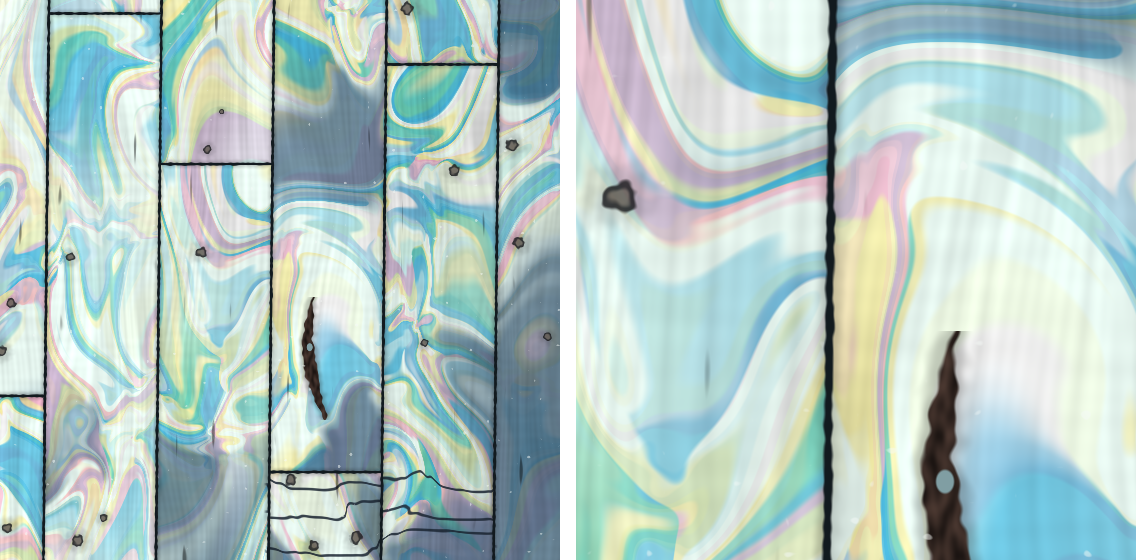
Left, the full canvas; right, a detail of the centre.
This texture is drawn by a Shadertoy shader. Its source:

```glsl
// Upright weathered boards covered in marbled pastel paint.
// Each board warps its own gradient noise and maps it to a cycle of colours;
// wood grain, knots, a bark gash, ink veins and dark gaps are laid on top.

#define BOARD_WIDTH 0.201
#define GAP 0.0024
#define SWIRL_SCALE vec2(4.6, 3.5)
#define WARP 0.85
#define BANDS 1.55
#define GRAIN 0.10
#define PALE vec3(0.88, 0.94, 0.915)
#define YELLOW vec3(0.91, 0.88, 0.61)
#define PINK vec3(0.90, 0.68, 0.765)
#define BLUE vec3(0.27, 0.68, 0.82)
#define TEAL vec3(0.39, 0.77, 0.68)
#define SLATE vec3(0.25, 0.38, 0.49)

float hash(vec2 p) {
    vec3 h = fract(p.xyx * vec3(0.1031, 0.1030, 0.0973));
    h += dot(h, h.yzx + 33.33);
    return fract((h.x + h.y) * h.z);
}

float corner(vec2 cell, vec2 offset) {
    float angle = 6.2832 * hash(cell);
    return dot(vec2(cos(angle), sin(angle)), offset);
}

// Gradient noise, about -0.7 to 0.7
float noise(vec2 p) {
    vec2 i = floor(p), f = p - i, e = vec2(1, 0);
    vec2 u = f * f * f * (f * (f * 6.0 - 15.0) + 10.0);
    return mix(mix(corner(i, f), corner(i + e, f - e), u.x),
               mix(corner(i + e.yx, f - e.yx), corner(i + 1.0, f - 1.0), u.x), u.y);
}

// Folds the plane into swirls, from large to small
vec2 swirl(vec2 q) {
    float f = 0.8;
    for (int i = 0; i < 4; i++) {
        vec2 s = q * f + float(i) * 7.3;
        q += WARP / f * vec2(noise(s + 11.5), noise(s.yx + 43.2));
        f *= 1.75;
    }
    return q;
}

vec3 layer(vec3 below, vec3 above, float edge, float t) {
    return mix(below, above, smoothstep(edge - 0.018, edge + 0.018, t));
}

// Cyclic sequence of paint colours
vec3 paint(float t) {
    t = fract(t);
    vec3 c = layer(PALE, YELLOW, 0.17, t);
    c = layer(c, PINK, 0.29, t);
    c = layer(c, PALE, 0.44, t);
    c = layer(c, mix(BLUE, PALE, 0.5), 0.58, t);
    c = layer(c, BLUE, 0.67, t);
    c = layer(c, TEAL, 0.82, t);
    c = layer(c, YELLOW, 0.90, t);
    return layer(c, PALE, 0.96, t);
}

void mainImage(out vec4 fragColor, in vec2 fragCoord) {
    vec2 p = fragCoord / iResolution.y;

    // Boards: columns lean slightly, each cut once by a butt joint
    float across = (p.x - 0.0775 - 0.01 * p.y) / BOARD_WIDTH + 1.0;
    float column = floor(across);
    float localX = (across - column) * BOARD_WIDTH;
    float joints[6] = float[6](0.293, 0.976, 0.707, 0.157, 0.885, -0.2);
    float toJoint = p.y - joints[int(clamp(column, 0.0, 5.0))];
    float board = column * 2.0 + step(0.0, toJoint);
    vec2 seed = board * vec2(3.71, 5.37);

    // Marbled paint with a finer second pour
    vec2 q = swirl(p * SWIRL_SCALE + seed);
    float level = BANDS * noise(q * 0.85) + 0.37 * hash(seed) + 0.25 * p.y;
    float pour = smoothstep(0.13, 0.18, noise(q * 2.1 + 19.0));
    vec3 col = mix(paint(level), paint(level + 0.43), pour);
    vec3 smear = paint(level * 2.0 + 0.6 * noise(q * 3.0));
    col = mix(col, smear, 0.22);

    // Pale wash to the left, slate stain toward the lower right
    float wash = smoothstep(-0.25, 0.45, noise(p * vec2(4.0, 3.0) + seed + 5.0));
    col = mix(col, PALE, wash * mix(0.65, 0.32, smoothstep(0.3, 0.6, p.x)));
    float stain = noise(q * 0.65 + 9.0) + 0.5 * (p.x - p.y) - 0.2;
    col = mix(col, SLATE, 0.72 * smoothstep(0.02, 0.2, stain));
    col *= mix(1.02, 0.92, smoothstep(0.45, 1.0, p.x));

    // Ink veins on the lower right boards
    float inked = smoothstep(0.47, 0.48, p.x) * smoothstep(0.89, 0.88, p.x);
    for (int i = 0; i < 3; i++) {
        float y = 0.03 + 0.055 * float(i);
        float d = abs(p.y - y + 0.045 * noise(q * 1.1 + float(i) * 4.0));
        col = mix(col, vec3(0.10, 0.14, 0.19), 0.85 * inked * smoothstep(0.0035, 0.001, d));
    }

    // Wood: long fibres, broad streaks and faint saw ripples
    float bend = 3.0 * noise(p * vec2(7.0, 3.0) + seed);
    float fibre = noise(vec2(p.x * 140.0 + bend * 2.0, p.y * 5.0) + seed);
    float streak = noise(vec2(p.x * 28.0 + bend, p.y * 2.0) + seed);
    float ripple = noise(vec2(p.x * 9.0, p.y * 75.0));
    col *= 1.0 + GRAIN * (fibre + 1.2 * streak + 0.35 * ripple);
    float crack = smoothstep(0.47, 0.6, noise(vec2(p.x * 75.0, p.y * 9.0) + seed + 31.0));
    col *= 1.0 - 0.45 * crack;

    // Knots with a dark rim and soft halo
    for (int i = 0; i < 3; i++) {
        vec2 k = vec2(column + 3.0, float(i) * 7.0 + 2.0);
        vec2 centre = vec2(0.025 + 0.15 * hash(k), hash(k + 21.0));
        float size = 0.004 + 0.007 * hash(k + 47.0);
        float r = length(vec2(localX, p.y) - centre) / size + 0.5 * noise(p * 130.0);
        col *= 1.0 - 0.15 * smoothstep(3.0, 1.0, r);
        vec3 knot = mix(vec3(0.40, 0.37, 0.34), vec3(0.12, 0.12, 0.13), smoothstep(0.4, 0.8, r));
        col = mix(col, knot, 0.85 * smoothstep(1.2, 0.9, r));
    }

    // Curved bark gash with a pale eye
    float s = clamp((p.y - 0.25) / 0.22, 0.0, 1.0);
    float gash = abs(p.x - 0.58 + 0.03 * sin(2.4 * s) + 0.006 * noise(p * 40.0));
    gash -= 0.021 * sqrt(s * (1.0 - s)) + 0.005 * noise(p * 75.0) - 0.001;
    float inside = step(0.001, s) * step(s, 0.999);
    col *= 1.0 - 0.22 * inside * smoothstep(0.012, 0.0, gash);
    vec3 bark = vec3(0.20, 0.15, 0.13) * (1.0 + 0.9 * noise(p * vec2(160.0, 70.0)));
    col = mix(col, bark, inside * smoothstep(0.002, -0.001, gash));
    float eye = length((p - vec2(0.553, 0.38)) * vec2(1.3, 1.0));
    col = mix(col, vec3(0.50, 0.62, 0.64), smoothstep(0.008, 0.006, eye));

    // Tiny pale paint drops
    float drops = smoothstep(0.48, 0.58, noise(p * 95.0 + seed));
    col = mix(col, vec3(0.96, 0.98, 0.97), 0.5 * drops);

    // Splintered gaps between boards
    float edge = min(min(localX, BOARD_WIDTH - localX), abs(toJoint));
    edge += 0.0016 * noise(p * 110.0);
    col *= 1.0 - 0.22 * smoothstep(0.011, 0.0, edge);
    col = mix(vec3(0.07, 0.10, 0.12), col, smoothstep(GAP - 0.001, GAP + 0.001, edge));

    fragColor = vec4(clamp(col, 0.0, 1.0), 1.0);
}
```
